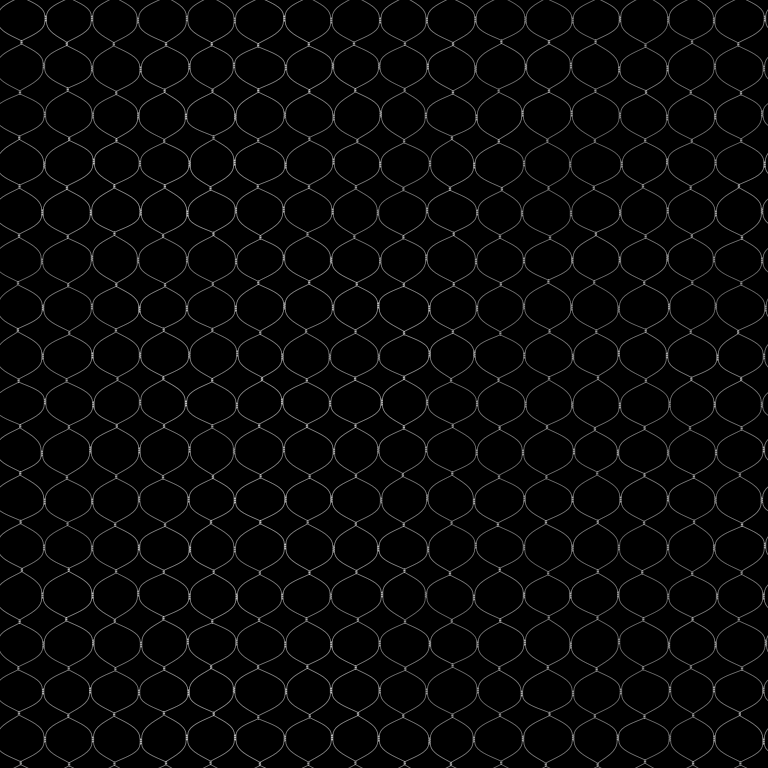
Give the GLSL for this pattern, as a Shadertoy shader.

```glsl
const float CELLS = 16.0;                   // repeats across and down
const vec2 PHASE = vec2(0.415, 0.094);      // first crossing, in cells
const float JITTER = 0.045;                 // knot displacement, in cells
const float WIRE_HALF_WIDTH = 0.0082;
const vec2 SHORT_KNOT = vec2(0.025, 0.048); // half sizes, in cells
const vec2 LONG_KNOT = vec2(0.027, 0.074);
const float COIL_PITCH = 0.040;
const float COIL_CONTRAST = 0.45;
const float WIRE_GREY = 0.52;
const float KNOT_GREY = 0.68;
const float WEAR = 0.12;                    // brightness change per strand
const float FADE = 0.08;                    // slow change over the canvas
const int SEGMENTS = 10;
const float TAU = 6.2831853;

vec3 hash3(vec2 p) {
    vec3 q = fract(vec3(p.xyx) * vec3(0.1031, 0.1030, 0.0973));
    q += dot(q, q.yxz + 33.33);
    return fract((q.xxy + q.yzz) * q.zyx);
}

// Random values of a knot on the half-cell grid, wrapping at the canvas edge
vec3 knotRandom(vec2 corner) {
    return hash3(mod(corner, 2.0 * CELLS) + 7.0);
}

vec2 knotPosition(vec2 corner) {
    return 0.5 * corner + JITTER * (2.0 * knotRandom(corner).xy - 1.0);
}

float segmentDistance(vec2 p, vec2 a, vec2 b) {
    vec2 ab = b - a;
    float t = clamp(dot(p - a, ab) / dot(ab, ab), 0.0, 1.0);
    return length(p - a - ab * t);
}

vec2 bezier(vec2 a, vec2 b, vec2 c, vec2 d, float t) {
    float s = 1.0 - t;
    return s * s * s * a + 3.0 * s * s * t * b + 3.0 * s * t * t * c + t * t * t * d;
}

// Wire leaving a short knot at a slant and entering a long knot upright
float strandDistance(vec2 p, vec2 shortKnot, vec2 longKnot) {
    vec2 span = longKnot - shortKnot;
    vec2 start = shortKnot + span * vec2(0.03, 0.08);
    vec2 leave = shortKnot + span * vec2(0.42, 0.29);
    vec2 enter = shortKnot + span * vec2(0.98, 0.50);
    vec2 end = shortKnot + span * vec2(0.965, 0.90);
    float dist = 1e3;
    vec2 previous = start;
    for (int i = 1; i <= SEGMENTS; i++) {
        vec2 next = bezier(start, leave, enter, end, float(i) / float(SEGMENTS));
        dist = min(dist, segmentDistance(p, previous, next));
        previous = next;
    }
    return dist;
}

// Box-filtered line coverage, also right for lines thinner than a pixel
float lineCoverage(float dist, float halfWidth, float pixel) {
    return clamp((dist + halfWidth) / pixel + 0.5, 0.0, 1.0)
         - clamp((dist - halfWidth) / pixel + 0.5, 0.0, 1.0);
}

// Wrapped wire: rounded sleeve with slightly slanted turns
float knotShade(vec2 p, vec2 halfSize, float pixel) {
    float radius = 0.8 * halfSize.x;
    vec2 edge = abs(p) - halfSize + radius;
    float dist = length(max(edge, 0.0)) + min(max(edge.x, edge.y), 0.0) - radius;
    float cover = clamp(0.5 - dist / pixel, 0.0, 1.0);
    float turns = 0.5 + 0.5 * cos(TAU * (p.y + 0.25 * p.x) / COIL_PITCH);
    float detail = smoothstep(0.8, 2.0, COIL_PITCH / pixel);
    float roundness = 1.0 - 0.3 * pow(min(abs(p.x) / halfSize.x, 1.0), 2.0);
    return cover * roundness * (1.0 - COIL_CONTRAST * detail * (1.0 - turns));
}

void mainImage(out vec4 fragColor, in vec2 fragCoord) {
    vec2 uv = fragCoord / iResolution.xy;
    vec2 p = uv * CELLS - PHASE;
    float pixel = CELLS / min(iResolution.x, iResolution.y);
    vec2 nearest = floor(2.0 * p + 0.5);
    float grey = 0.0;

    // Each half-cell box holds one strand; test the four around the nearest corner
    for (int j = -1; j <= 0; j++) {
        for (int i = -1; i <= 0; i++) {
            vec2 box = nearest + vec2(i, j);
            vec2 odd = mod(box, 2.0);
            vec2 shortCorner = box + odd;
            vec2 longCorner = box + 1.0 - odd;
            float dist = strandDistance(p, knotPosition(shortCorner), knotPosition(longCorner));
            float wear = 1.0 + WEAR * (knotRandom(shortCorner).z + knotRandom(longCorner).z - 1.0);
            grey = max(grey, WIRE_GREY * wear * lineCoverage(dist, WIRE_HALF_WIDTH, pixel));
        }
    }

    // Knots sit on corners whose two indices are both even or both odd
    vec2 parity = mod(nearest, 2.0);
    if (parity.x == parity.y) {
        vec2 halfSize = mix(SHORT_KNOT, LONG_KNOT, parity.x);
        float wear = 1.0 + WEAR * (2.0 * knotRandom(nearest).z - 1.0);
        grey = max(grey, KNOT_GREY * wear * knotShade(p - knotPosition(nearest), halfSize, pixel));
    }

    grey *= 1.0 + FADE * sin(TAU * (uv.x - 0.05));
    fragColor = vec4(vec3(grey), 1.0);
}
```
